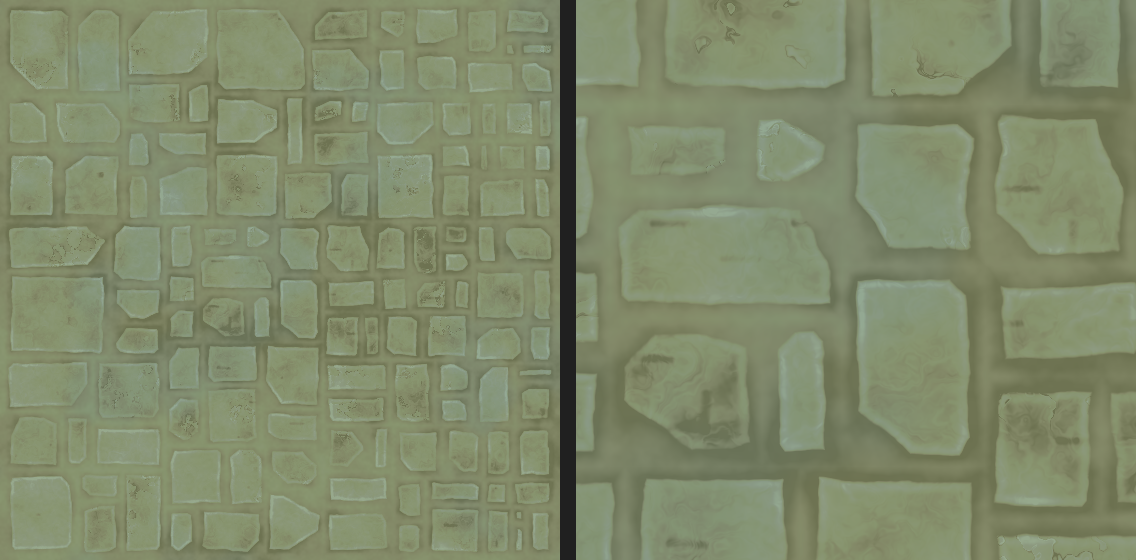
Left, the full canvas; right, a detail of the centre.
Write a Shadertoy shader that draws this texture.

```glsl
// Weathered green stone paving: the canvas is split again and again into boxes,
// and each box holds one chipped slab with a pale rim and a soft shadow around it.
// One tone value, built from relief, cracks and stains, is mapped to a mossy ramp.

const vec3 SHADOW = vec3(0.43, 0.45, 0.32);
const vec3 EARTH  = vec3(0.51, 0.53, 0.40);
const vec3 MOSS   = vec3(0.53, 0.58, 0.43);
const vec3 SAGE   = vec3(0.54, 0.59, 0.46);
const vec3 PALE   = vec3(0.55, 0.60, 0.50);
const vec3 RIM    = vec3(0.59, 0.66, 0.55);

const int   SPLITS       = 11;
const float LARGE_SLAB   = 0.175;  // longest box side at the left
const float SMALL_SLAB   = 0.098;  // longest box side at the right
const float GAP          = 0.007;  // least inset of a slab in its box
const float RIM_WIDTH    = 0.0028;
const float SHADOW_WIDTH = 0.009;
const float ROUGHNESS    = 0.007;  // wobble of the slab outlines
const float MOTTLE       = 4.2;
const float RELIEF       = 7.0;

float hash(vec2 p) {
    return fract(sin(dot(p, vec2(127.1, 311.7))) * 43758.5453);
}

float noise(vec2 p) {
    vec2 i = floor(p), f = fract(p);
    f = f * f * (3.0 - 2.0 * f);
    return mix(mix(hash(i), hash(i + vec2(1, 0)), f.x),
               mix(hash(i + vec2(0, 1)), hash(i + vec2(1, 1)), f.x), f.y);
}

float fbm(vec2 p) {
    float sum = 0.0, amp = 0.533;
    for (int i = 0; i < 4; i++) {
        sum += amp * noise(p);
        p = mat2(1.6, 1.2, -1.2, 1.6) * p + 7.3;
        amp *= 0.5;
    }
    return sum;
}

// Splits the unit square around p; returns the number of the final box.
float findBox(vec2 p, out vec2 lo, out vec2 hi) {
    float id = 1.0;
    lo = vec2(0.008);
    hi = vec2(0.992);
    for (int i = 0; i < SPLITS; i++) {
        vec2 size = hi - lo;
        float limit = mix(LARGE_SLAB, SMALL_SLAB, 0.5 * (lo.x + hi.x));
        limit *= 0.75 + 0.55 * hash(vec2(id, 1.0));
        if (max(size.x, size.y) < limit) break;
        bool across = size.x * (0.8 + 0.4 * hash(vec2(id, 2.0))) > size.y;
        float ratio = mix(0.3, 0.7, hash(vec2(id, 3.0)));
        vec2 cut = mix(lo, hi, ratio);
        bool upper = across ? p.x > cut.x : p.y > cut.y;
        if (across) { if (upper) lo.x = cut.x; else hi.x = cut.x; }
        else        { if (upper) lo.y = cut.y; else hi.y = cut.y; }
        id = id * 2.0 + (upper ? 1.0 : 0.0);
    }
    return id;
}

// Signed distance to a slightly turned slab with cut corners.
float slabDistance(vec2 p, vec2 lo, vec2 hi, float id) {
    vec2 inset = GAP + 0.006 * vec2(hash(vec2(id, 4.0)), hash(vec2(id, 5.0)));
    vec2 halfSize = max(0.5 * (hi - lo) - inset, 0.004);
    float turn = 0.07 * (hash(vec2(id, 6.0)) - 0.5);
    vec2 q = p - 0.5 * (lo + hi);
    q += turn * vec2(-q.y, q.x);
    vec2 box = abs(q) - halfSize;
    float d = max(box.x, box.y);
    for (int i = 0; i < 4; i++) {
        vec2 corner = vec2(i % 2, i / 2) * 2.0 - 1.0;
        vec2 key = vec2(id, 10.0 + float(i));
        vec2 normal = normalize(0.35 + vec2(hash(key), hash(key + 10.0)));
        float chip = pow(hash(key + 20.0), 4.0) * 0.75 * min(halfSize.x, halfSize.y);
        d = max(d, dot(q * corner, normal) - dot(halfSize, normal) + chip);
    }
    return d;
}

vec3 ramp(float tone) {
    vec3 c = mix(SHADOW, EARTH, clamp(tone, 0.0, 1.0));
    c = mix(c, MOSS, clamp(tone - 1.0, 0.0, 1.0));
    c = mix(c, SAGE, clamp(tone - 2.0, 0.0, 1.0));
    c = mix(c, PALE, clamp(tone - 3.0, 0.0, 1.0));
    return mix(c, RIM, clamp(tone - 4.0, 0.0, 1.0));
}

void mainImage(out vec4 fragColor, in vec2 fragCoord) {
    vec2 p = fragCoord / iResolution.xy;
    vec2 lo, hi;
    float id = findBox(p, lo, hi);
    vec2 wobble = vec2(fbm(p * 38.0), fbm(p * 38.0 + 50.0)) - 0.5;
    float d = slabDistance(p + ROUGHNESS * wobble, lo, hi, id);
    float slab = smoothstep(0.0012, -0.0012, d);
    vec2 border = min(p - lo, hi - p);
    float inBox = smoothstep(-0.002, 0.007, min(border.x, border.y));

    // Mortar: broad stains, darkened beside each slab
    float stain = fbm(p * 5.0 + 20.0) - 0.5;
    float patchy = noise(p * 22.0 + 4.0);
    float mortar = 1.55 + 3.0 * stain + 1.5 * (fbm(p * 45.0) - 0.5);
    mortar -= (0.4 + 1.3 * patchy) * exp(-max(d, 0.0) / SHADOW_WIDTH) * inBox;

    // Slab face: brushed mottling and chiselled relief
    vec2 face = p + id * vec2(0.37, 0.71);
    vec2 swirl = face * 13.0 + 3.0 * wobble;
    float level = fbm(swirl);
    float slope = level - fbm(swirl + vec2(0.06, -0.08));
    float stone = 2.35 + 0.9 * (hash(vec2(id, 7.0)) - 0.5) + 1.5 * stain;
    stone += MOTTLE * (fbm(face * 21.0 + 9.0) - 0.5) + RELIEF * slope;

    // Broken ledges: a dark crack with a lit lip on some slabs
    float broken = step(0.45, hash(vec2(id, 8.0))) * smoothstep(0.4, 0.65, noise(face * 17.0));
    float ledge = level - 0.5;
    stone += broken * (0.8 * smoothstep(-0.03, 0.03, ledge) - 0.4);
    stone -= broken * 2.2 * smoothstep(0.025, 0.0, abs(ledge));
    stone += broken * 1.2 * smoothstep(0.025, 0.0, abs(ledge - 0.04));
    stone -= 2.5 * smoothstep(0.86, 0.97, noise(face * 48.0));

    // Worn rim, brighter in places
    float rim = exp(-pow((d + RIM_WIDTH) / RIM_WIDTH, 2.0));
    stone += rim * (0.5 + 2.2 * noise(p * 30.0 + 11.0));

    vec3 color = ramp(mix(mortar, stone, slab));
    float cool = smoothstep(0.55, 0.75, fbm(p * 6.0 + 31.0));
    color += cool * vec3(-0.015, 0.0, 0.025);
    color += 0.012 * (noise(p * 190.0) - 0.5);
    fragColor = vec4(color, 1.0);
}
```
